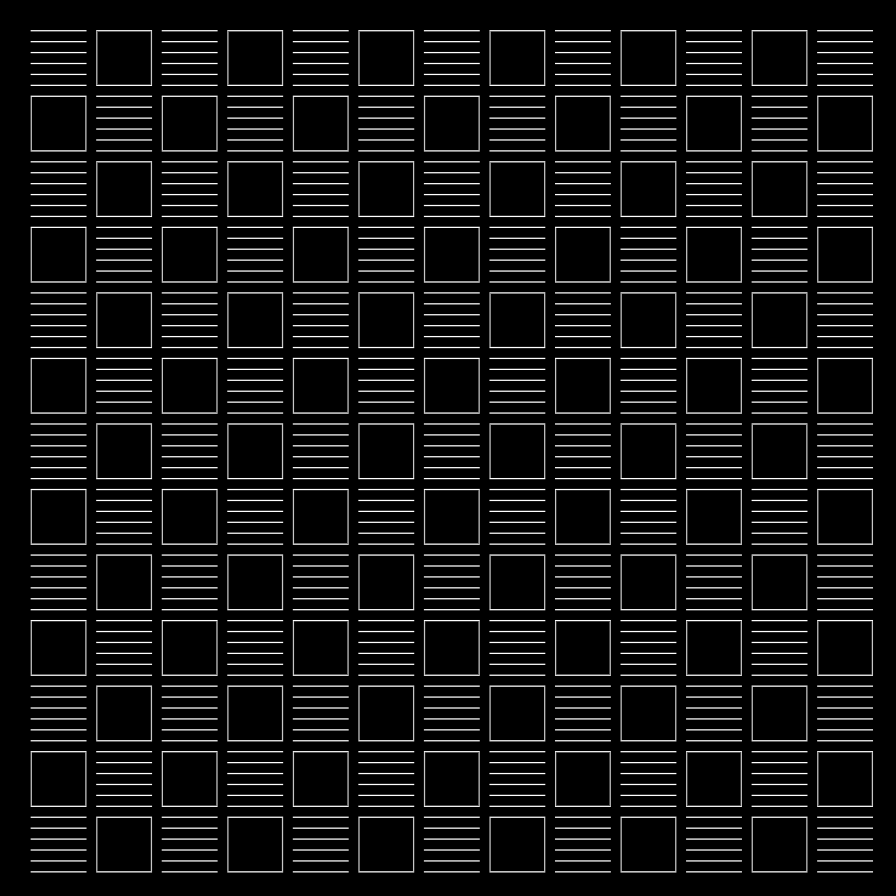
Write a Shadertoy shader that draws this pattern.

```glsl
// Checkerboard of outlined squares and ruled line blocks, thin white on black.
#define CELLS 13.0
#define PITCH 0.07315
#define SIDE (PITCH * 5.0 / 6.0)
#define RULE_GAP (PITCH / 6.0)
#define LEFT_MARGIN 0.0349
#define TOP_MARGIN 0.0343
#define LINE_WIDTH 0.0014
#define UPRIGHT_TONE 0.78
#define INK vec3(1.0)
#define PAPER vec3(0.0)

// Share of a pixel centred at x that lies between lo and hi.
float coverage(float x, float lo, float hi, float pixel) {
    float overlap = min(x + 0.5 * pixel, hi) - max(x - 0.5 * pixel, lo);
    return clamp(overlap / pixel, 0.0, 1.0);
}

// Lines at multiples of spacing, from zero up to SIDE.
float ruledLines(float x, float spacing, float pixel) {
    float nearest = clamp(round(x / spacing), 0.0, round(SIDE / spacing));
    float halfWidth = 0.5 * LINE_WIDTH;
    return coverage(x - nearest * spacing, -halfWidth, halfWidth, pixel);
}

// Extent of a block along one axis, including its outer line width.
float blockSpan(float x, float pixel) {
    float halfWidth = 0.5 * LINE_WIDTH;
    return coverage(x, -halfWidth, SIDE + halfWidth, pixel);
}

void mainImage(out vec4 fragColor, in vec2 fragCoord) {
    float pixel = 1.0 / iResolution.y;
    vec2 canvas = fragCoord / iResolution.y;
    canvas.x += 0.5 - 0.5 * iResolution.x / iResolution.y;

    // Grid cell, counted from the top left
    vec2 p = vec2(canvas.x - LEFT_MARGIN, 1.0 - canvas.y - TOP_MARGIN);
    vec2 cell = floor((p + 0.5 * RULE_GAP) / PITCH);
    cell = clamp(cell, 0.0, CELLS - 1.0);
    vec2 local = p - cell * PITCH;
    bool isRuled = mod(cell.x + cell.y, 2.0) < 0.5;

    // Ruled blocks have six lines; squares keep only the outer two
    float spacing = isRuled ? RULE_GAP : SIDE;
    float level = ruledLines(local.y, spacing, pixel) * blockSpan(local.x, pixel);

    // Upright sides of the squares
    float upright = ruledLines(local.x, SIDE, pixel) * blockSpan(local.y, pixel);
    float ink = isRuled ? level : max(level, UPRIGHT_TONE * upright);

    fragColor = vec4(mix(PAPER, INK, ink), 1.0);
}
```
